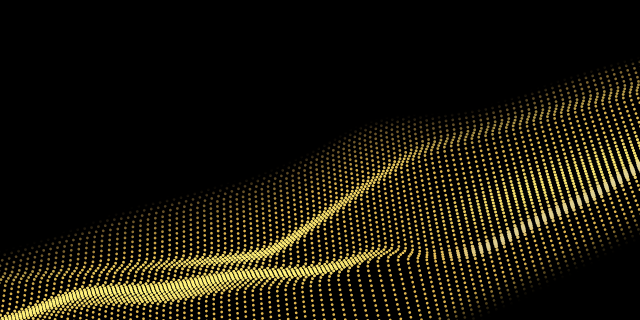
Reproduce this background procedurally as a Shadertoy shader.

```glsl
// A sloping sheet of golden dots on black, gathered into bright ridges.
// A smooth warp turns the canvas into (column, row) lattice coordinates;
// its Jacobian maps nearby lattice points back to round dots.

const float COLUMN_GAP = 0.0217;    // lengths are in canvas heights
const float ROW_GAP = 0.0155;
const float DOT_RADIUS = 0.0041;
const float SHEET_SLOPE = 0.3;
const float TOP_FADE = 0.17;
const float BOTTOM_FADE = 0.13;

// Ridge order: lower, upper, right band, strand under the lower ridge
const vec4 RIDGE_WIDTH = vec4(0.013, 0.014, 0.050, 0.012);
const vec4 RIDGE_SHIFT = vec4(0.120, 0.075, 0.000, 0.070);
const vec4 RIDGE_ROWS  = vec4(10.0, 7.0, 5.0, 6.0);

const vec3 BROWN = vec3(0.34, 0.27, 0.14);
const vec3 GOLD  = vec3(0.89, 0.72, 0.31);
const vec3 PALE  = vec3(1.00, 0.95, 0.48);
const vec3 SILVER = vec3(0.86, 0.82, 0.62);

float bump(float x, float centre, float width) {
    float t = (x - centre) / width;
    return exp(-t * t);
}

// Zero on the left, rising with slope one after a rounded corner
float ramp(float t) {
    return 0.5 * (t + sqrt(t * t + 0.003));
}

float topEdge(float x) {
    return 0.215 + SHEET_SLOPE * x + 0.045 * bump(x, 1.17, 0.2)
         + 0.008 * sin(9.0 * x - 2.5);
}

float bottomEdge(float x) {
    return 0.51 * x - 0.775;
}

vec4 ridgeHeights(float x) {
    float lower = 0.052 + 0.11 * x - 0.25 * ramp(0.22 - x)
                + 0.44 * ramp(x - 1.53) + 0.02 * bump(x, 1.2, 0.1)
                + 0.006 * sin(14.0 * x - 2.5);
    float upper = 0.13 + 0.08 * x + 0.65 * ramp(x - 0.84)
                - 0.45 * ramp(x - 1.3);
    float right = 0.375 + 0.33 * (x - 1.56);
    return vec4(lower, upper, right, lower - 0.033);
}

// How strongly the sheet folds at each ridge
vec4 foldStrength(float x) {
    return vec4(1.0 - smoothstep(0.95, 1.4, x),
                0.25 + 0.75 * bump(x, 0.8, 0.32),
                smoothstep(1.2, 1.7, x),
                bump(x, 0.5, 0.3));
}

// Canvas position to (column, row)
vec2 lattice(vec2 p) {
    vec4 fold = foldStrength(p.x);
    vec4 across = clamp((p.y - ridgeHeights(p.x)) / RIDGE_WIDTH, -8.0, 8.0);
    vec4 stepUp = 0.5 * tanh(across);
    float height = p.y - SHEET_SLOPE * p.x;
    float lean = (0.12 - 0.22 * p.x) * (height - 0.05);
    float curl = 0.016 * (1.0 - smoothstep(0.9, 1.6, p.x))
               * smoothstep(-0.05, 0.01, p.y - topEdge(p.x));
    float shift = lean + curl + dot(RIDGE_SHIFT * fold, stepUp);
    vec4 density = fold + vec4(0.25 * smoothstep(1.1, 1.5, p.x), 0.0, 0.0, 0.0);
    float rows = height / ROW_GAP + dot(RIDGE_ROWS * density, stepUp);
    return vec2((p.x - shift) / COLUMN_GAP, rows);
}

// Coverage of the nearest dots, with edges one pixel wide
float dotCoverage(vec2 p, float radius, float pixel) {
    const float STEP = 0.0008;
    vec2 cell = lattice(p);
    vec2 alongX = (lattice(p + vec2(STEP, 0.0)) - lattice(p - vec2(STEP, 0.0))) / (2.0 * STEP);
    vec2 alongY = (lattice(p + vec2(0.0, STEP)) - lattice(p - vec2(0.0, STEP))) / (2.0 * STEP);
    float area = max(alongX.x * alongY.y - alongY.x * alongX.y, 100.0);
    mat2 toCanvas = mat2(alongY.y, -alongX.y, -alongY.x, alongX.x) / area;
    vec2 nearest = floor(cell + 0.5);
    float gap = 1.0;
    for (int i = -1; i <= 1; i++) {
        for (int j = -2; j <= 2; j++) {
            vec2 offset = nearest + vec2(i, j) - cell;
            gap = min(gap, length(toCanvas * offset));
        }
    }
    return clamp((radius - gap) / pixel + 0.5, 0.0, 1.0);
}

void mainImage(out vec4 fragColor, in vec2 fragCoord) {
    float pixel = 1.0 / iResolution.y;
    vec2 p = fragCoord * pixel;

    // Highlights along the ridges
    vec4 away = (p.y - ridgeHeights(p.x)) / (RIDGE_WIDTH * 1.7);
    vec4 glow = exp(-away * away) * foldStrength(p.x);
    float shine = min(dot(glow, vec4(1.0, 0.9, 0.75, 0.7)), 1.0);
    float silver = exp(-away.x * away.x) * smoothstep(1.32, 1.55, p.x);

    // Light falls off towards both borders of the sheet
    float topLight = smoothstep(0.0, TOP_FADE, topEdge(p.x) - p.y);
    float entry = smoothstep(-0.01, 0.035, topEdge(p.x) - p.y);
    float bottomLight = smoothstep(0.0, BOTTOM_FADE, p.y - bottomEdge(p.x));
    float rightLift = 0.35 * smoothstep(1.4, 2.0, p.x);
    vec3 color = mix(BROWN, GOLD, max(topLight, rightLift));
    color = mix(color, PALE, shine);
    color = mix(color, SILVER, 0.85 * silver);

    float radius = DOT_RADIUS * (1.0 + 0.2 * shine + 0.6 * silver);
    float light = entry * max(bottomLight, 0.8 * silver);
    fragColor = vec4(color * light * dotCoverage(p, radius, pixel), 1.0);
}
```
